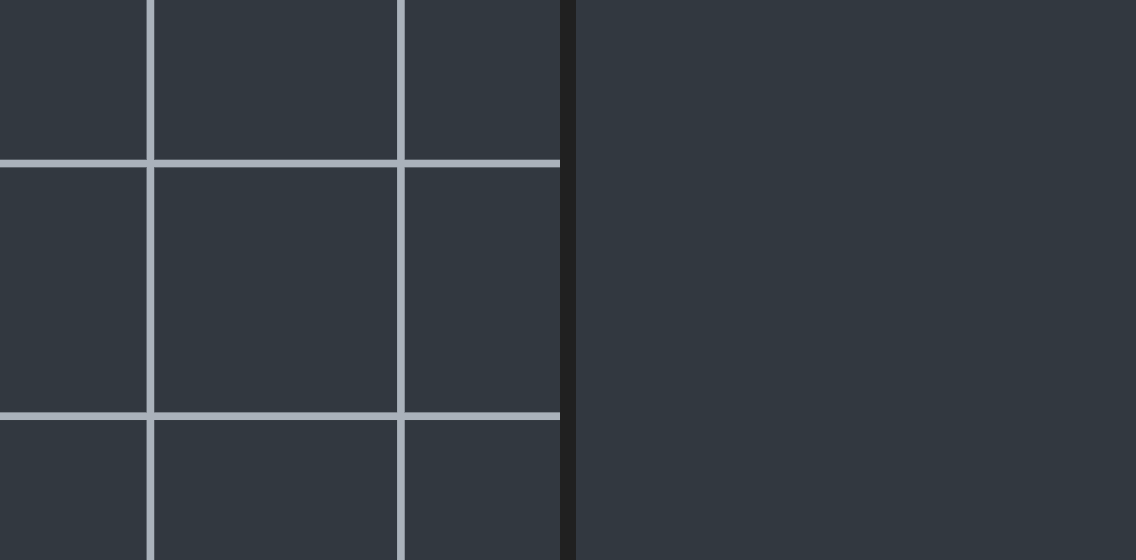
Left: the whole. Right: its middle third, enlarged.
Reproduce this pattern procedurally as a Shadertoy shader.

```glsl
// Large dark square tiles separated by thin pale grout lines.

const vec2 TILE_PITCH = vec2(0.4473, 0.4512);   // spacing of the lines
const vec2 LINE_ORIGIN = vec2(0.2686, 0.2568);  // centre of the first lines
const float LINE_WIDTH = 0.01367;
const vec3 TILE_COLOR = vec3(0.198, 0.221, 0.251);
const vec3 LINE_COLOR = vec3(0.668, 0.698, 0.733);

// Distance along each axis to the nearest repeated line centre.
vec2 lineDistance(vec2 uv) {
    vec2 cell = fract((uv - LINE_ORIGIN) / TILE_PITCH + 0.5) - 0.5;
    return abs(cell) * TILE_PITCH;
}

void mainImage(out vec4 fragColor, in vec2 fragCoord) {
    vec2 uv = fragCoord / iResolution.xy;
    vec2 pixel = 1.0 / iResolution.xy;

    // Pixel-wide coverage ramp on both line directions.
    vec2 coverage = clamp((0.5 * LINE_WIDTH - lineDistance(uv)) / pixel + 0.5, 0.0, 1.0);
    float grout = max(coverage.x, coverage.y);

    fragColor = vec4(mix(TILE_COLOR, LINE_COLOR, grout), 1.0);
}
```
